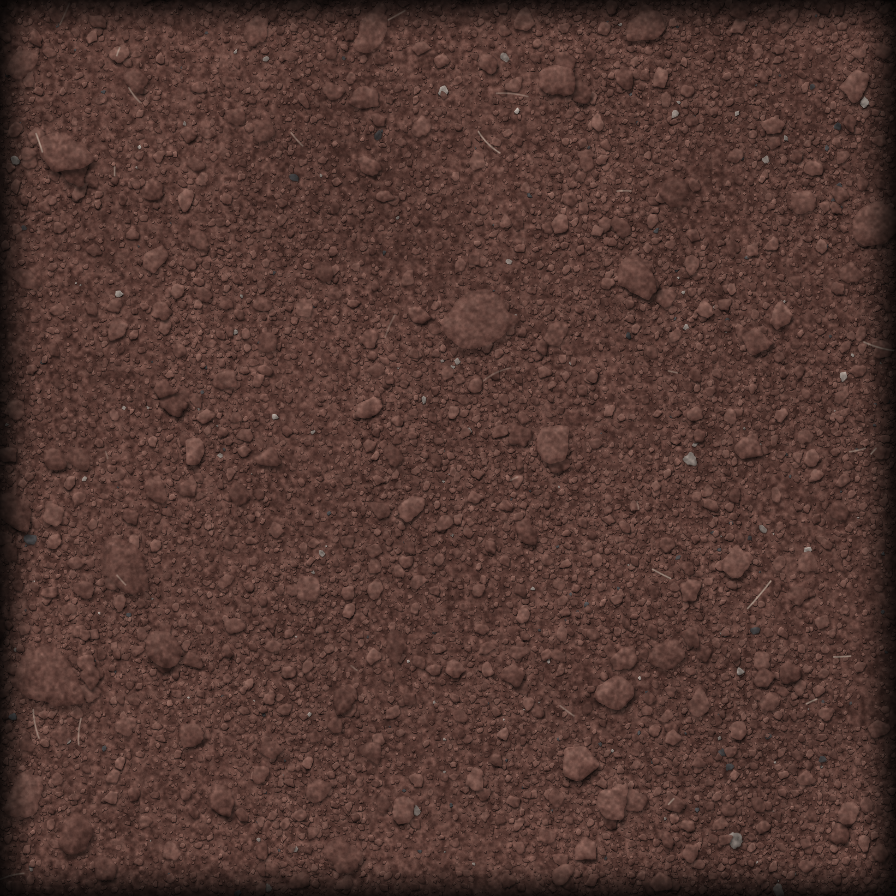
Reproduce this texture procedurally as a Shadertoy shader.

```glsl
vec3 hash3(vec2 p) {
    vec3 q = fract(p.xyx * vec3(0.1031, 0.1030, 0.0973));
    q += dot(q, q.yxz + 33.33);
    return fract((q.xxy + q.yzz) * q.zyx);
}

float noise(vec2 p) {
    vec2 i = floor(p), f = fract(p);
    f = f * f * (3.0 - 2.0 * f);
    vec2 e = vec2(0.0, 1.0);
    return mix(mix(hash3(i).x, hash3(i + e.yx).x, f.x),
               mix(hash3(i + e.xy).x, hash3(i + e.yy).x, f.x), f.y);
}

float fbm(vec2 p) {
    float sum = 0.0, amp = 0.5;
    for (int i = 0; i < 5; i++) {
        sum += amp * noise(p);
        p = mat2(1.6, 1.2, -1.2, 1.6) * p + 7.3;
        amp *= 0.5;
    }
    return sum;
}

// Red earth from dark to light
vec3 earth(float tone) {
    return tone * vec3(1.0, 0.57 + 0.33 * tone, 0.49 + 0.33 * tone);
}

// Rounded polygon: x is 1 on the outline, y is how far the side faces the light
vec2 rock(vec2 p, vec2 seed) {
    float sum = 0.0, lit = 0.0;
    for (int k = 0; k < 7; k++) {
        vec3 rnd = hash3(seed + float(k) * 17.3);
        float angle = (float(k) + 0.8 * rnd.x) * 0.8976;
        vec2 dir = vec2(cos(angle), sin(angle));
        float w = pow(max(dot(p, dir) / (0.68 + 0.45 * rnd.y), 0.0), 11.0);
        sum += w;
        lit += w * dot(dir, vec2(-0.35, 0.94));
    }
    return vec2(pow(sum, 1.0 / 11.0), lit / max(sum, 1e-9));
}

// Scatters one size of stone over the ground, each with its shadow
vec3 scatter(vec3 col, vec2 uv, float cells, float density, float grain) {
    vec2 g = uv * cells, home = floor(g);
    for (int j = -1; j <= 1; j++)
    for (int i = -1; i <= 1; i++) {
        vec2 cell = home + vec2(i, j);
        vec2 seed = cell + cells * 3.7 + 50.0;
        vec3 place = hash3(seed), look = hash3(seed + 211.7);
        float patches = smoothstep(0.25, 0.7, noise(cell / cells * 9.0 + 3.0));
        if (place.z > density * (0.6 + 0.7 * patches)) continue;

        float radius = mix(0.2, 0.42, look.x * look.x);
        vec2 p = (g - cell - 0.2 - 0.6 * place.xy) / radius;
        if (dot(p, p) > 4.0) continue;
        float turn = look.y * 3.14;
        vec2 axis = vec2(cos(turn), sin(turn));
        p += axis * dot(p, axis) * 0.25;
        p += (vec2(noise(g * 9.0), noise(g * 9.0 + 40.0)) - 0.5) * 0.18;

        float soft = 1.2 * cells / (iResolution.y * radius);
        vec2 shape = rock(p, seed);
        float under = rock(p + vec2(-0.08, 0.22), seed).x;
        float raised = mix(0.4, 1.0, look.z);
        col *= 1.0 - 0.62 * raised * (1.0 - smoothstep(0.8, 1.2 + 0.4 * soft, under));

        float tone = 0.385 + 0.1 * (look.y - 0.5) + 0.2 * (grain - 0.5);
        tone += shape.y * smoothstep(0.2, 1.0, shape.x) * 0.1 * raised;
        tone -= 0.06 * smoothstep(0.8, 1.05, shape.x);
        vec3 stone = earth(tone);
        float kind = fract(place.z * 91.7 + look.x * 13.1);
        if (kind < 0.006) stone = vec3(0.66, 0.65, 0.66) * tone;
        else if (kind > 0.995 && cells > 30.0) stone = vec3(1.35, 1.25, 1.18) * tone;
        float cover = 1.0 - smoothstep(1.0 - 0.5 * soft, 1.0 + 0.5 * soft, shape.x);
        col = mix(col, stone, cover * mix(0.75, 1.0, raised));
    }
    return col;
}

// Dry straw: thin, slightly bent pale slivers
vec3 straw(vec3 col, vec2 uv) {
    for (int i = 0; i < 30; i++) {
        vec3 a = hash3(vec2(i, 5.0) * 3.1), b = hash3(vec2(i, 71.0) * 1.7);
        vec2 p = uv - a.xy, dir = vec2(cos(a.z * 6.28), sin(a.z * 6.28));
        float len = mix(0.004, 0.021, b.x * b.x);
        float along = dot(p, dir), across = dot(p, vec2(-dir.y, dir.x));
        across += (b.y - 0.5) * along * along * 15.0;
        float d = length(vec2(max(abs(along) - len, 0.0), across)) - 0.0009;
        float aa = 0.8 / iResolution.y;
        col = mix(col, vec3(0.6, 0.53, 0.48), (1.0 - smoothstep(-aa, aa, d)) * (0.4 + 0.6 * b.z));
    }
    return col;
}

void mainImage(out vec4 fragColor, in vec2 fragCoord) {
    vec2 uv = fragCoord / iResolution.xy;
    float broad = fbm(uv * 5.0), grain = fbm(uv * 190.0);

    // Fine soil
    vec3 col = earth(0.335 + 0.06 * (broad - 0.5) + 0.32 * (grain - 0.5));

    // Gravel, from grit to rocks
    col = scatter(col, uv, 150.0, 0.8, grain);
    col = scatter(col, uv, 100.0, 0.7, grain);
    col = scatter(col, uv, 66.0, 0.6, grain);
    col = scatter(col, uv, 42.0, 0.48, grain);
    col = scatter(col, uv, 25.0, 0.36, grain);
    col = scatter(col, uv, 15.0, 0.2, grain);
    col = scatter(col, uv, 9.0, 0.14, grain);
    col = straw(col, uv);

    // Broad tone, fine dust and dark border
    col *= 1.04 + 0.2 * (broad - 0.5) + 0.28 * (noise(uv * 300.0) - 0.5);
    vec2 rim = smoothstep(-0.016, 0.045, min(uv, 1.0 - uv));
    col *= mix(0.08, 1.0, rim.x * rim.y);
    fragColor = vec4(col, 1.0);
}
```
